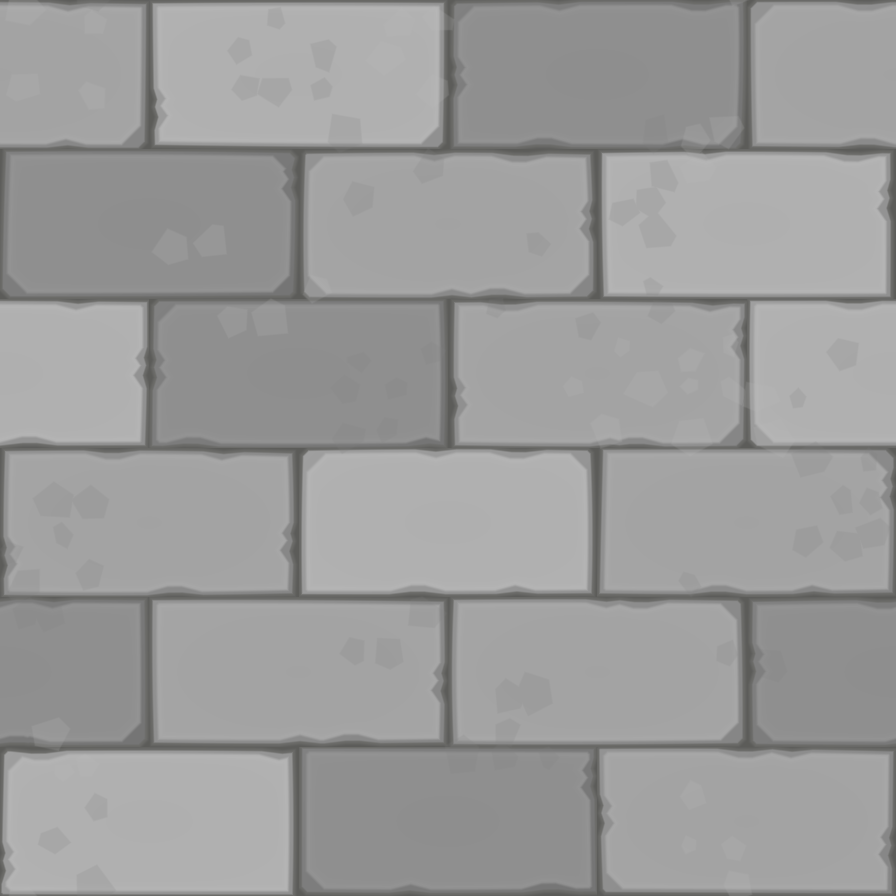
Give the GLSL for this texture, as a three.js fragment shader.

```glsl
varying vec2 vUv;

#define COLUMNS 3.0
#define ROWS 6.0
#define FACE_SIZE vec2(0.967, 0.477)
#define STONE_SIZE vec2(0.992, 0.494)
#define SKEW 0.032
#define SOFT 0.008
#define MARK_GRID 24.0
#define MARK_OPACITY 0.19
#define GROOVE vec3(0.42, 0.42, 0.41)
#define DEEP_GROOVE vec3(0.36, 0.36, 0.35)

float hash(vec2 p) {
  vec3 q = fract(p.xyx * vec3(0.1031, 0.1030, 0.0973));
  q += dot(q, q.yzx + 33.33);
  return fract((q.x + q.y) * q.z);
}

float tooth(float t, float center, float width) {
  return max(0.0, 1.0 - abs(t - center) / width);
}

// Depth of the chips along one side; t runs from -1 to 1
float chips(float t, vec2 seed, bool upright) {
  float center = (hash(seed + 3.1) - 0.5) * 1.5;
  float present = step(hash(seed + 5.7), upright ? 0.42 : 0.65);
  if (upright) {
    float jag = max(tooth(t, center, 0.18), 0.8 * tooth(t, center + 0.24, 0.15));
    return present * 0.06 * jag;
  }
  float dent = min(tooth(t, center, 0.19), 0.75);
  float second = 0.7 * tooth(t, -center * 0.8 + 0.3, 0.14);
  return present * 0.05 * max(dent, second);
}

// Signed distance to a skewed, chipped block, negative inside
float block(vec2 p, vec2 size, float wear, vec2 id) {
  float d = -1.0;
  for (int i = 0; i < 4; i++) {
    bool upright = i < 2;
    vec2 normal = upright ? vec2(1.0, 0.0) : vec2(0.0, 1.0);
    float direction = mod(float(i), 2.0) * 2.0 - 1.0;
    vec2 seed = id * 7.3 + float(i) * 19.7;
    float t = dot(p, normal.yx) / dot(size, normal.yx);
    float inset = SKEW * mix(hash(seed), hash(seed + 1.9), 0.5 + 0.5 * t);
    inset *= upright ? 1.0 : 0.65;
    inset += 0.012 * hash(seed + 8.3) * t * t;
    inset += wear * chips(t, seed, upright);
    d = max(d, direction * dot(p, normal) - dot(size, normal) + inset);
  }
  // Clipped corners
  vec2 corner = step(0.0, p);
  float chance = hash(id * 5.1 + corner * 13.7 + 2.0);
  float cut = chance > 0.68 ? 0.11 : 0.03;
  vec2 q = abs(p) - size;
  return max(d, (q.x + q.y) * 0.7071 + wear * cut);
}

// Irregular five-sided flake
float flake(vec2 p, vec2 seed) {
  float radius = mix(0.24, 0.5, hash(seed + 4.4));
  float turn = hash(seed + 6.2) * 6.2832;
  float d = -1.0;
  for (int i = 0; i < 5; i++) {
    float k = float(i);
    float angle = turn + k * 1.2566 + 0.5 * hash(seed + k * 3.7);
    float reach = radius * mix(0.65, 1.1, hash(seed + k * 5.9 + 1.0));
    d = max(d, dot(p, vec2(cos(angle), sin(angle))) - reach);
  }
  return d;
}

// Clustered flakes: x is the grey, y the coverage
vec2 marks(vec2 uv) {
  vec2 p = uv * MARK_GRID;
  vec2 result = vec2(0.5, 0.0);
  for (int y = -1; y <= 1; y++) {
    for (int x = -1; x <= 1; x++) {
      vec2 cell = floor(p) + vec2(float(x), float(y));
      vec2 seed = mod(cell, MARK_GRID);
      vec2 cluster = floor(seed / 3.0) + 41.0;
      if (hash(cluster) > 0.4 || hash(seed + 71.0) > 0.4) continue;
      vec2 jitter = vec2(hash(seed + 11.0), hash(seed + 23.0));
      float d = flake(p - cell - mix(vec2(0.25), vec2(0.75), jitter), seed);
      float cover = 1.0 - smoothstep(-0.03, 0.03, d);
      float grey = hash(cluster + 9.0) > 0.4 ? 0.50 : 0.73;
      if (cover > result.y) result = vec2(grey, cover);
    }
  }
  return result;
}

void main() {
  // Running bond, with every other row shifted by half a block
  float row = min(floor(vUv.y * ROWS), ROWS - 1.0);
  float across = vUv.x * COLUMNS + 0.5 * mod(row, 2.0);
  vec2 id = vec2(mod(floor(across), COLUMNS), row);
  vec2 p = vec2(fract(across) * 2.0 - 1.0, vUv.y * ROWS - row - 0.5);

  // Three stone tones in diagonal order, with one calmer pair
  float tone = mod(id.x + row + 2.0, 3.0);
  if (id.x > 1.5 && abs(row - 1.5) < 1.0) tone = 1.0;
  float grey = tone < 0.5 ? 0.56 : (tone < 1.5 ? 0.64 : 0.69);

  float outline = block(p, STONE_SIZE, 0.45, id);
  float face = block(p, FACE_SIZE, 1.0, id);

  // Groove, bevel and face
  vec3 color = mix(GROOVE, DEEP_GROOVE, smoothstep(0.005, 0.035, outline));
  float bevel = grey * (0.86 - 0.03 * p.x + 0.03 * p.y);
  color = mix(color, vec3(bevel), 1.0 - smoothstep(-SOFT, SOFT, outline));
  float surface = grey * (0.995 + 0.012 * length(p * vec2(0.7, 1.4)));
  surface += 0.014 * exp(-abs(face + 0.025) * 70.0);
  color = mix(color, vec3(surface), 1.0 - smoothstep(-2.0 * SOFT, SOFT, face));

  // Worn flakes across stones and joints
  vec2 mark = marks(vUv);
  color = mix(color, vec3(mark.x), mark.y * MARK_OPACITY);
  gl_FragColor = vec4(color, 1.0);
}
```
